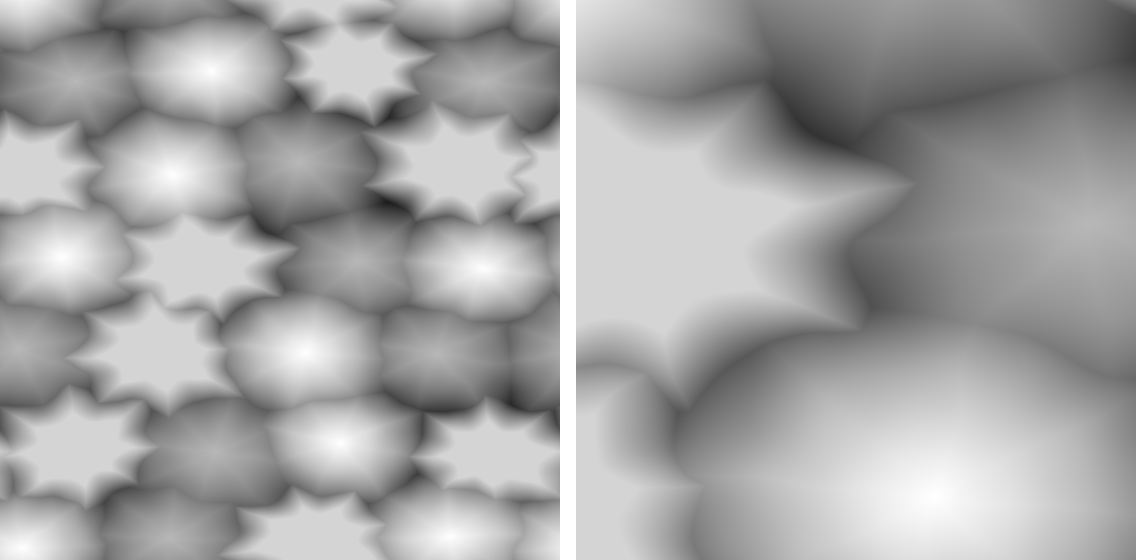
Left, the full canvas; right, a detail of the centre.
Write a WebGL 1 fragment shader that draws this texture map.

```glsl
precision highp float;
// Height map of a wall of rounded stones laid in six staggered rows.
// Every stone is a radial profile over a lobed outline: a bright dome,
// a low grey dome or a flat-topped star. The highest stone wins.

uniform vec2 u_resolution;

const float TAU = 6.2831853;
const vec2 GRID = vec2(4.0, 6.0);     // stones across, rows up
const float LOBES = 8.0;              // ridges per stone

// peak, ceiling, depth of the notches between lobes, radius in cells
const vec4 BRIGHT_DOME = vec4(1.0, 1.0, 0.08, 0.95);
const vec4 GREY_DOME = vec4(0.72, 0.72, 0.14, 1.05);
const vec4 FLAT_STAR = vec4(1.13, 0.83, 0.25, 1.05);

// Wraps whole numbers; the half keeps rounding away from the borders
vec2 wrap(vec2 id, vec2 period) {
  return floor(mod(id + 0.5, period));
}

float hash(vec2 p) {
  vec3 q = fract((p.xyx + 17.0) * vec3(0.1031, 0.1030, 0.0973));
  q += dot(q, q.yzx + 33.33);
  return fract((q.x + q.y) * q.z);
}

// Slope of one lattice corner, wrapped to the period
float corner(vec2 id, vec2 offset, float period, float seed) {
  float angle = TAU * hash(wrap(id, vec2(period)) + seed);
  return dot(vec2(cos(angle), sin(angle)), offset);
}

// Gradient noise that repeats after `period` cells
float gradientNoise(vec2 p, float period, float seed) {
  vec2 i = floor(p);
  vec2 f = p - i;
  vec2 u = f * f * f * (f * (f * 6.0 - 15.0) + 10.0);
  vec2 e = vec2(1.0, 0.0);
  float low = mix(corner(i, f, period, seed),
                  corner(i + e, f - e, period, seed), u.x);
  float high = mix(corner(i + e.yx, f - e.yx, period, seed),
                   corner(i + 1.0, f - 1.0, period, seed), u.x);
  return mix(low, high, u.y);
}

float lobeLength(vec2 cell, float index, float spread) {
  float lobe = floor(mod(index + 0.5, LOBES));
  return 1.0 - spread * hash(cell * 13.0 + vec2(lobe * 3.0 + 20.0, 5.0));
}

// Outline radius by direction: sharp at the lobes, curved in between
float outline(vec2 p, vec2 cell, float depth) {
  float turn = atan(p.y, p.x + 1e-5) / TAU * LOBES;
  turn += hash(cell + 71.0) * 0.8 - 0.4;
  float index = floor(turn);
  float f = turn - index;
  float spread = 0.1 + 0.9 * depth;
  float ridge = mix(lobeLength(cell, index, spread),
                    lobeLength(cell, index + 1.0, spread), f);
  return ridge * (1.0 - depth * 4.0 * f * (1.0 - f));
}

// The three kinds alternate along a row, in turning directions
vec4 stoneKind(vec2 cell) {
  float direction = mod(cell.y + 0.5, 2.0) < 1.0 ? 1.0 : -1.0;
  float kind = mod(direction * cell.x + 2.0 * cell.y + 6.5, 3.0);
  if (kind < 1.0) return BRIGHT_DOME;
  if (kind < 2.0) return GREY_DOME;
  return FLAT_STAR;
}

float stoneHeight(vec2 p, vec2 cell) {
  vec4 kind = stoneKind(cell);
  float size = kind.w * mix(0.95, 1.07, hash(cell + 43.0));
  float g = length(p) / (size * outline(p, cell, kind.z));
  float slope = 0.5 * g + 0.5 * g * g * g;
  return min(kind.y, kind.x * (1.0 - slope));
}

// Highest stone among the neighbours of a point in grid units
float wallHeight(vec2 p) {
  float height = 0.0;
  for (int j = -1; j <= 1; j++) {
    float row = floor(p.y) + float(j);
    float stagger = mod(row + 0.5, 2.0) < 1.0 ? -0.3 : 0.0;
    float column = floor(p.x - stagger);
    for (int i = -1; i <= 1; i++) {
      vec2 id = vec2(column + float(i), row);
      vec2 cell = wrap(id, GRID);
      vec2 jitter = vec2(hash(cell + 3.0), hash(cell + 29.0)) - 0.5;
      vec2 centre = id + 0.5 + vec2(stagger, 0.0) + jitter * vec2(0.2, 0.16);
      height = max(height, stoneHeight(p - centre, cell));
    }
  }
  return height;
}

void main() {
  vec2 uv = gl_FragCoord.xy / u_resolution;
  // Slight wobble that roughens the seams
  vec2 wobble = vec2(gradientNoise(uv * 24.0, 24.0, 101.0),
                     gradientNoise(uv * 24.0, 24.0, 157.0));
  // The shift lets the canvas border cross the stones, not their seams
  vec2 shift = vec2(0.0, 0.3);
  float height = wallHeight(uv * GRID + shift + 0.03 * wobble);
  gl_FragColor = vec4(vec3(clamp(height, 0.0, 1.0)), 1.0);
}
```
